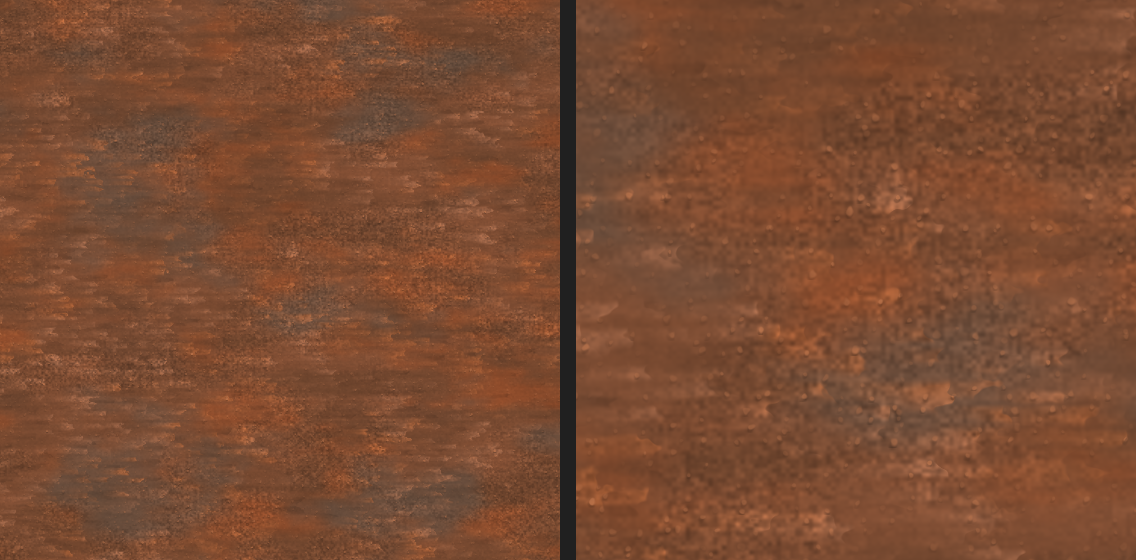
Left: the whole. Right: its middle third, enlarged.
This texture is drawn by a WebGL 2 fragment shader. Its source:

```glsl
#version 300 es
precision highp float;
// Weathered rust: brushed sideways streaks with ragged ends, slate stains and fine grit.
uniform vec2 u_resolution;
out vec4 fragColor;

float hash(vec2 p) {
    return fract(sin(dot(p, vec2(127.1, 311.7))) * 43758.5453);
}

float noise(vec2 p) {
    vec2 i = floor(p), f = fract(p);
    f = f * f * (3.0 - 2.0 * f);
    return mix(mix(hash(i), hash(i + vec2(1, 0)), f.x),
               mix(hash(i + vec2(0, 1)), hash(i + vec2(1, 1)), f.x), f.y);
}

// Each octave is turned a little, which hides the lattice.
float fbm(vec2 p) {
    float sum = 0.0, amp = 0.533;
    for (int i = 0; i < 4; i++) {
        sum += amp * noise(p);
        p = mat2(1.98, 0.3, -0.3, 1.98) * p + 17.3;
        amp *= 0.5;
    }
    return sum;
}

// Brush strokes that fade to the left and break off at a crumbly right end.
float streaks(vec2 uv, vec2 size, float seed) {
    vec2 p = uv / size;
    p.y += 0.7 * noise(uv * vec2(9, 30) + seed) + 0.2 * noise(uv * vec2(60, 150) + seed);
    float row = floor(p.y);
    p.x += 9.0 * hash(vec2(row, seed)) + 0.2 * noise(uv * vec2(40, 130) + seed)
         + 0.1 * noise(uv * 210.0 + seed);
    vec2 f = fract(p);
    float strength = hash(vec2(floor(p.x), row) + seed * 3.7);
    float tail = (0.6 * f.x * f.x + 0.6 * pow(f.x, 8.0)) * (1.0 - smoothstep(0.96, 1.0, f.x));
    float body = smoothstep(0.0, 0.35, f.y) * (1.0 - smoothstep(0.65, 1.0, f.y));
    return tail * body * strength * strength;
}

// Loose grains, some dragging a thin smear to the left: x is lit, y the shade below.
vec2 grit(vec2 uv, float cells, float seed) {
    vec2 p = uv * cells * vec2(0.4, 1.0);
    p.x += 7.0 * hash(vec2(floor(p.y), seed));
    vec2 cell = floor(p);
    float pick = hash(cell + seed);
    vec2 centre = vec2(0.75, 0.35) + vec2(0.1, 0.3) * vec2(hash(cell + seed + 5.1), hash(cell + seed + 9.7));
    vec2 d = (fract(p) - centre) * vec2(2.5, 1.0);
    d += 0.2 * (vec2(noise(uv * 300.0), noise(uv * 300.0 + 50.0)) - 0.5);
    float radius = 0.13 + 0.13 * hash(cell + seed + 2.3);
    float lit = 1.0 - smoothstep(radius * 0.5, radius + 0.1, length(d));
    float smear = smoothstep(-1.8, 0.0, d.x) * (1.0 - smoothstep(0.0, 0.1, d.x))
                * (1.0 - smoothstep(0.1, 0.35, abs(d.y)));
    float shade = 1.0 - smoothstep(radius * 0.5, radius + 0.14, length(d + vec2(0.05, 0.22)));
    return vec2(max(lit, 0.3 * smear), shade * (1.0 - lit)) * smoothstep(0.5, 0.95, pick);
}

void main() {
    vec2 uv = gl_FragCoord.xy / u_resolution;

    // Broad masks and sideways brushing
    float brushed = fbm(uv * vec2(7, 46) + 3.0);
    float cloud = fbm(uv * vec2(7, 10) + 31.0);
    float warmth = fbm(uv * vec2(8, 13) + 57.0);
    float slate = fbm(uv * vec2(6, 9) + 83.0);
    float rough = smoothstep(0.46, 0.68, fbm(uv * vec2(9, 12) + 11.0));

    // Brown ground with orange rust and dark soot
    vec3 colour = mix(vec3(0.42, 0.262, 0.172), vec3(0.52, 0.312, 0.205),
                      smoothstep(0.2, 0.8, 0.5 * brushed + 0.5 * cloud));
    float rust = smoothstep(0.49, 0.78, 0.75 * warmth + 0.25 * brushed);
    colour = mix(colour, vec3(0.60, 0.295, 0.15), 0.6 * rust);
    float soot = smoothstep(0.5, 0.75, fbm(uv * vec2(9, 22) + 140.0));
    colour = mix(colour, vec3(0.36, 0.24, 0.17), 0.34 * soot);

    // Blue-grey stains
    float stain = smoothstep(0.52, 0.76, 0.85 * slate + 0.15 * brushed);
    colour = mix(colour, vec3(0.36, 0.31, 0.27), 0.55 * stain);

    // Pale and dark strokes in three sizes
    float pale = 0.0, dark = 0.0;
    for (int i = 0; i < 3; i++) {
        float k = float(i);
        vec2 size = vec2(0.14, 0.024) / (1.0 + 0.5 * k);
        pale += streaks(uv, size, 4.0 + 13.0 * k);
        dark += streaks(uv + 0.37, size * vec2(1.4, 0.8), 61.0 + 13.0 * k);
    }
    pale *= 0.4 + 1.0 * smoothstep(0.35, 0.7, cloud);
    vec3 strokeColour = mix(vec3(0.66, 0.43, 0.31), vec3(0.69, 0.39, 0.22), smoothstep(0.4, 0.6, warmth));
    colour = mix(colour, strokeColour, min(0.75 * pale, 0.65));
    colour *= 1.0 - 0.12 * min(dark, 1.0);

    // Fine grain, mostly in rough patches and at stroke ends
    float grain = noise(uv * 370.0) + 0.8 * noise(uv * 240.0 + 40.0) - 0.9;
    colour *= 1.0 + grain * (0.055 + 0.2 * rough + 0.15 * min(pale, 1.0));

    // Scattered grit, denser along the strokes
    vec2 specks = grit(uv, 110.0, 7.0) + 0.8 * grit(uv + 0.013, 150.0, 23.0);
    specks *= 0.3 + 0.3 * rough + 1.1 * min(pale, 1.0);
    colour *= 1.0 - 0.2 * min(specks.y, 1.0);
    colour = mix(colour, vec3(0.74, 0.46, 0.30), min(0.65 * specks.x, 0.7));

    fragColor = vec4(colour * 1.01, 1.0);
}
```
